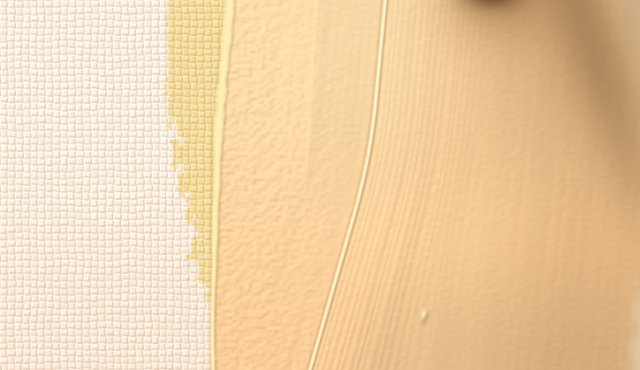
This texture is drawn by a Shadertoy shader. Its source:

```glsl
float hash(vec2 p) {
    vec3 q = fract(vec3(p.xyx) * 0.1031);
    q += dot(q, q.yzx + 33.33);
    return fract((q.x + q.y) * q.z);
}

float noise(vec2 p) {
    vec2 i = floor(p), f = fract(p);
    f = f * f * (3.0 - 2.0 * f);
    return mix(mix(hash(i), hash(i + vec2(1, 0)), f.x),
               mix(hash(i + vec2(0, 1)), hash(i + vec2(1, 1)), f.x), f.y);
}

// Height of alternating horizontal and vertical threads
float weave(vec2 p) {
    p += 0.007 * (vec2(noise(p * 17.0), noise(p * 17.0 + 40.0)) - 0.5);
    vec2 q = p / vec2(0.0205, 0.0185);
    vec2 cell = floor(q), f = abs(fract(q) - 0.5);
    vec2 g = mod(cell.x + cell.y, 2.0) < 0.5 ? f : f.yx;
    float thread = (1.0 - smoothstep(0.2, 0.5, g.x)) * (1.0 - smoothstep(0.38, 0.56, g.y));
    return thread * (0.7 + 0.5 * hash(cell));
}

float strokeEdge(float y) {
    return 0.575 + 0.045 * pow(y, 2.3) + 0.004 * (noise(vec2(y * 14.0, 3.0)) - 0.5);
}

// Two nearly straight runs joined by a soft bend
float ridgeLine(float y) {
    float lower = 0.837 + 0.285 * y, upper = 0.946 + 0.095 * y;
    float h = clamp(0.5 + (upper - lower) / 0.06, 0.0, 1.0);
    return mix(upper, lower, h) - 0.03 * h * (1.0 - h);
}

float band(float d, float width) {
    return exp(-d * d / (width * width));
}

vec3 canvasColor(vec2 p) {
    vec2 e = vec2(0.0025, -0.003);
    float height = weave(p);
    float relief = weave(p - e) - weave(p + e);
    float light = clamp(0.58 + 0.28 * height - 0.42 * relief, 0.0, 1.0);
    vec3 cloth = mix(vec3(0.87, 0.77, 0.68), vec3(1.0, 0.975, 0.925), light);
    cloth *= mix(vec3(1.0, 0.975, 0.955), vec3(1), smoothstep(0.0, 0.7, p.y));

    // Thin yellow coat caught on the threads
    float left = 0.451 + 0.18 * max(0.73 - p.y, 0.0);
    float rough = mix(0.06, 0.012, smoothstep(0.6, 0.78, p.y));
    float ragged = rough * (noise(p * vec2(55.0, 65.0)) - 0.5) + 0.012 * (height - 0.5);
    float coat = smoothstep(-0.004, 0.006, p.x - left + ragged);
    coat *= smoothstep(0.18, 0.22, p.y + ragged);
    vec3 yellow = mix(vec3(0.84, 0.70, 0.42), vec3(0.98, 0.89, 0.64), light);
    return mix(cloth, yellow, coat * 0.9);
}

vec3 paintColor(vec2 p, float ridge) {
    float d = p.x - ridge;
    vec3 col = mix(vec3(0.975, 0.805, 0.595), vec3(0.995, 0.865, 0.665), smoothstep(0.0, 0.9, p.y));
    col = mix(col, vec3(0.96, 0.79, 0.575), 0.6 * smoothstep(0.0, 0.25, d));
    col = mix(col, vec3(0.89, 0.72, 0.515), smoothstep(1.2, 1.65, p.x + 0.22 * abs(p.y - 0.45)));
    col *= 1.0 - 0.06 * smoothstep(0.4, 0.0, p.y) * smoothstep(0.0, 0.2, d);

    // Faint overlap of an earlier stroke
    float seam = p.x - 0.795 - 0.06 * p.y;
    float seamFade = smoothstep(0.3, 0.65, p.y);
    col *= 1.0 + seamFade * (0.025 * band(seam, 0.005) - 0.025 * smoothstep(-0.004, 0.008, seam));

    // Bristle grooves fan out from the ridge
    float lane = p.x - mix(ridge, 0.95 + 0.1 * p.y, smoothstep(0.05, 0.55, d));
    float wobble = noise(vec2(lane * 45.0, p.y * 1.5));
    float groove = sin(lane * 390.0 + 4.0 * wobble) + 0.8 * (noise(vec2(lane * 150.0, p.y * 2.0)) - 0.5);
    float grooveFade = smoothstep(0.0, 0.02, d) * (1.0 - smoothstep(0.12, 0.38, d));
    col *= 1.0 + groove * 0.032 * grooveFade * mix(1.0, 0.55, p.y);
    col *= 1.0 + 0.025 * (noise(vec2(lane * 90.0, p.y * 2.5)) - 0.5);

    // Small pits and grains, strongest at lower left
    vec2 e = vec2(0.003, -0.003);
    float grain = noise((p - e) * vec2(85.0, 110.0)) - noise((p + e) * vec2(85.0, 110.0));
    col *= 1.0 + grain * mix(0.085, 0.025, smoothstep(-0.2, 0.15, d + 0.25 * p.y));
    return col;
}

void mainImage(out vec4 fragColor, in vec2 fragCoord) {
    vec2 p = fragCoord / iResolution.y;
    float px = 1.0 / iResolution.y;
    float edge = p.x - strokeEdge(p.y);
    float ridge = ridgeLine(p.y);
    float d = p.x - ridge;
    vec3 col = mix(canvasColor(p), paintColor(p, ridge), smoothstep(-px, px, edge));

    // Thick rim on the left of the stroke
    float rim = mix(0.005, 0.012, smoothstep(0.1, 0.75, p.y));
    rim *= 0.85 + 0.4 * noise(vec2(p.y * 28.0, 7.0));
    col *= 1.0 - vec3(0.12, 0.16, 0.23) * band(edge - rim * 1.15, 0.005);
    col *= 1.0 - vec3(0.06, 0.09, 0.15) * band(edge + rim * 1.2, 0.005);
    col = mix(col, vec3(1.0, 0.945, 0.715), 0.95 * band(edge, rim));

    // Narrow raised ridge
    col *= 1.0 - vec3(0.14, 0.18, 0.24) * band(d - 0.007, 0.004);
    col *= 1.0 - vec3(0.08, 0.11, 0.16) * band(d + 0.007, 0.004);
    col = mix(col, vec3(1.0, 0.965, 0.80), band(d, 0.0045));

    // Tilted fleck of paint
    vec2 fleck = p - vec2(1.145, 0.151);
    fleck.x -= 0.25 * fleck.y;
    col *= 1.0 - 0.2 * band(length((fleck - vec2(0.006, -0.008)) * vec2(1.7, 1.0)), 0.017);
    col = mix(col, vec3(1.0, 0.92, 0.70), band(length(fleck * vec2(2.0, 1.0)), 0.015));

    // Blurred shadows at the upper right
    float far = smoothstep(1.2, 1.6, p.x) * smoothstep(0.55, 1.0, p.y);
    col *= 1.0 - vec3(0.07, 0.09, 0.11) * far;
    float sweep = p.x - (1.55 + 0.3 * pow(max(1.0 - p.y, 0.0), 0.85));
    float sweepFade = smoothstep(0.2, 0.85, p.y);
    col = mix(col, vec3(0.62, 0.48, 0.32), 0.68 * sweepFade * band(sweep, 0.085));
    col = mix(col, vec3(0.80, 0.70, 0.56), 0.7 * sweepFade * smoothstep(0.04, 0.17, sweep));
    vec2 blot = p - vec2(1.33, 1.02);
    col = mix(col, vec3(0.66, 0.50, 0.33), 0.55 * band(length((blot - vec2(0.03, -0.02)) * vec2(0.75, 1.0)), 0.11));
    col = mix(col, vec3(0.40, 0.26, 0.15), 0.9 * band(length(blot * vec2(0.72, 1.3)), 0.055));

    // Pale gap at the lower right
    float gap = smoothstep(1.685, 1.735, p.x + 0.03 * (noise(p * 18.0) - 0.5));
    col = mix(col, vec3(0.88, 0.81, 0.69), 0.75 * gap * (1.0 - smoothstep(0.12, 0.3, p.y)));

    fragColor = vec4(clamp(col, 0.0, 1.0), 1.0);
}
```
